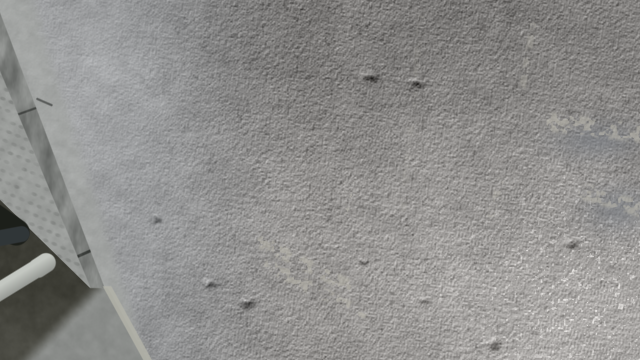
Reproduce this texture procedurally as a WebGL 2 fragment shader.

```glsl
#version 300 es
precision highp float;
// A grainy cement wall seen at a slant, with a slab edge, panel, floor and pipes at lower left.
uniform vec2 u_resolution;
out vec4 fragColor;

float hash(vec2 p) {
    return fract(sin(dot(p, vec2(127.1, 311.7))) * 43758.5453);
}

float noise(vec2 p) {
    vec2 i = floor(p), f = fract(p);
    f = f * f * (3.0 - 2.0 * f);
    return mix(mix(hash(i), hash(i + vec2(1, 0)), f.x),
               mix(hash(i + vec2(0, 1)), hash(i + vec2(1, 1)), f.x), f.y);
}

float fbm(vec2 p) {
    float sum = 0.0, amp = 0.5;
    for (int i = 0; i < 4; i++) {
        sum += amp * noise(p);
        p = mat2(1.6, 1.2, -1.2, 1.6) * p + 7.3;
        amp *= 0.5;
    }
    return sum;
}

// Coverage of the side where the distance is negative.
float inside(float d) {
    float w = 1.0 / u_resolution.y;
    return 1.0 - smoothstep(-w, w, d);
}

float segment(vec2 p, vec2 a, vec2 b) {
    vec2 pa = p - a, ba = b - a;
    return length(pa - ba * clamp(dot(pa, ba) / dot(ba, ba), 0.0, 1.0));
}

float blob(vec2 p, vec2 center, vec2 radius) {
    vec2 q = (p - center) / radius;
    return exp(-dot(q, q));
}

// Broken powdery marks scattered along a band.
float chalk(vec2 p, vec2 a, vec2 b, float width) {
    float band = 1.0 - smoothstep(width * 0.5, width, segment(p, a, b));
    return band * smoothstep(0.48, 0.66, noise(p * 65.0) * 0.65 + noise(p * 150.0) * 0.35);
}

// Two turned octaves, so that no axis shows.
float grain(vec2 p) {
    vec2 q = mat2(0.8, 0.6, -0.6, 0.8) * p;
    return noise(q * 125.0) * 0.55 + noise(mat2(0.5, 0.87, -0.87, 0.5) * q * 210.0 + 31.0) * 0.55;
}

vec3 wall(vec2 p) {
    // Broad light and shade
    float tone = 0.565 - 0.085 * smoothstep(0.4, 1.05, p.y) * smoothstep(0.3, 0.75, p.x);
    tone += 0.07 * blob(p, vec2(0.2, 0.85), vec2(0.28, 0.45));
    tone += 0.02 * blob(p, vec2(0.4, 0.35), vec2(0.22, 0.4));
    tone += 0.10 * blob(p, vec2(1.6, 0.08), vec2(0.55, 0.38));
    tone += 0.08 * (fbm(p * 5.0) - 0.47) + 0.09 * (fbm(p * 24.0 + 3.0) - 0.47);
    vec3 color = tone * mix(vec3(0.99, 1.0, 1.01), vec3(1.015, 1.0, 0.985), smoothstep(0.35, 0.9, p.x));

    // Relief of the rough render, lit from above
    float rough = mix(0.09, 0.25, smoothstep(0.2, 0.85, p.x));
    color += rough * (grain(p) - grain(p + vec2(-0.002, 0.004)));
    color -= rough * 0.3 * smoothstep(0.7, 0.95, noise(p.yx * 115.0 + 5.0));
    float glint = smoothstep(0.74, 0.92, noise(p * 125.0 + 19.0));
    color += 0.17 * glint * blob(p, vec2(1.65, 0.2), vec2(0.4, 0.35));

    // Bluish worn patches and chalk traces
    float patches = blob(p, vec2(1.66, 0.61), vec2(0.12, 0.05)) + blob(p, vec2(1.72, 0.42), vec2(0.09, 0.06));
    color = mix(color, vec3(0.44, 0.46, 0.49), 0.55 * min(patches, 1.0));
    float marks = chalk(p, vec2(0.73, 0.325), vec2(0.96, 0.21), 0.025);
    marks += chalk(p, vec2(0.75, 0.26), vec2(1.0, 0.13), 0.024);
    marks += chalk(p, vec2(1.54, 0.66), vec2(1.78, 0.63), 0.035);
    marks += chalk(p, vec2(1.63, 0.465), vec2(1.78, 0.42), 0.030);
    marks += 0.6 * chalk(p, vec2(1.48, 0.93), vec2(1.44, 0.69), 0.012);
    marks += 0.7 * chalk(p, vec2(1.39, 0.50), vec2(1.36, 0.387), 0.012);
    marks += 1.2 * chalk(p, vec2(0.984, 0.46), vec2(0.944, 0.39), 0.010);
    marks += 0.3 * chalk(p, vec2(1.17, 0.95), vec2(1.12, 0.42), 0.012);
    color = mix(color, vec3(0.72, 0.71, 0.67), min(0.6 * marks, 0.7));

    // Lumps of mortar: position and size
    vec3 lumps[9] = vec3[9](vec3(1.025, 0.787, 0.019), vec3(1.15, 0.769, 0.018),
        vec3(1.586, 0.324, 0.015), vec3(0.583, 0.211, 0.015), vec3(0.685, 0.16, 0.018),
        vec3(1.176, 0.167, 0.014), vec3(1.37, 0.046, 0.018), vec3(0.431, 0.394, 0.014),
        vec3(1.009, 0.271, 0.01));
    for (int i = 0; i < 9; i++) {
        vec2 q = p - lumps[i].xy + 0.012 * (vec2(noise(p * 70.0), noise(p * 70.0 + 40.0)) - 0.5);
        float r = lumps[i].z;
        color -= 0.28 * blob(q, vec2(0.3, -0.4) * r, vec2(1.0, 0.6) * r);
        color += 0.17 * blob(q, vec2(-0.2, 0.4) * r, vec2(0.8, 0.5) * r);
    }
    return color;
}

void main() {
    vec2 p = gl_FragCoord.xy / u_resolution.y;
    float depth = 1.0 - p.y;
    float slabEdge = 0.38 * (depth - 0.035);
    float panelEdge = 0.418 * (depth - 0.197);
    float beadEdge = 0.30 + 0.55 * (depth - 0.80);
    float fine = fbm(p * 45.0) - 0.47;
    vec3 color = wall(p);

    // Smooth plaster band, slab side and dotted panel
    float band = 1.0 - smoothstep(-0.02, 0.025, p.x - 0.085 - 0.32 * depth + 0.03 * fine);
    color = mix(color, vec3(0.64, 0.65, 0.64) + 0.10 * fine, 0.8 * band);
    vec3 slab = vec3(0.48, 0.49, 0.48) + 0.35 * (fbm(p * vec2(30.0, 14.0)) - 0.47);
    slab -= 0.2 * inside(segment(p, vec2(0.03, 0.675), vec2(0.10, 0.70)) - 0.003);
    slab -= 0.25 * inside(segment(p, vec2(0.21, 0.285), vec2(0.255, 0.305)) - 0.004);
    float above = inside(0.20 - p.y);
    color = mix(color, slab, above * inside(p.x - slabEdge));
    vec2 cell = mat2(0.92, 0.39, -0.39, 0.92) * p * 38.0;
    float dots = 1.0 - smoothstep(0.08, 0.28, length((fract(cell) - 0.5) * vec2(0.6, 1.0)));
    vec3 panel = vec3(0.60, 0.61, 0.60) - 0.09 * dots * noise(p * 40.0) + 0.10 * fine;
    color = mix(color, panel, above * inside(p.x - panelEdge));
    color -= 0.28 * inside(segment(p, vec2(0.104, 0.725), vec2(0.143, 0.708)) - 0.003);

    // Floor: deep shade fading to pale concrete
    float floorMask = max(inside(p.y - 0.445 + 0.98 * p.x) * inside(p.x - 0.265), inside(p.y - 0.20) * inside(p.x - beadEdge));
    float pale = smoothstep(-0.03, 0.04, p.x - 0.07 - 0.98 * p.y);
    vec3 ground = mix(vec3(0.23, 0.23, 0.20), vec3(0.54, 0.55, 0.54), pale) + 0.07 * fine;
    color = mix(color, ground + 0.07 * (1.0 - pale) * smoothstep(0.25, 0.0, p.y), floorMask);
    float bead = inside(abs(p.x - beadEdge) - 0.012) * inside(p.y - 0.205);
    color = mix(color, vec3(0.70, 0.70, 0.66), 0.85 * bead);

    // Dark pipe with flange, and a white pipe with collar
    color = mix(color, vec3(0.11, 0.12, 0.10), inside(segment(p, vec2(-0.02, 0.40), vec2(0.045, 0.355)) - 0.037));
    color = mix(color, vec3(0.19, 0.21, 0.22), inside(segment(p, vec2(-0.02, 0.335), vec2(0.06, 0.35)) - 0.022));
    float pipe = segment(p, vec2(-0.03, 0.173), vec2(0.115, 0.262));
    float collar = segment(p, vec2(0.105, 0.255), vec2(0.128, 0.27));
    float shade = 0.72 + 5.0 * dot(p - vec2(0.04, 0.216), vec2(-0.52, 0.85));
    color = mix(color, vec3(0.98, 1.0, 0.97) * clamp(shade, 0.5, 0.78), inside(min(pipe - 0.025, collar - 0.027)));
    fragColor = vec4(color, 1.0);
}
```
